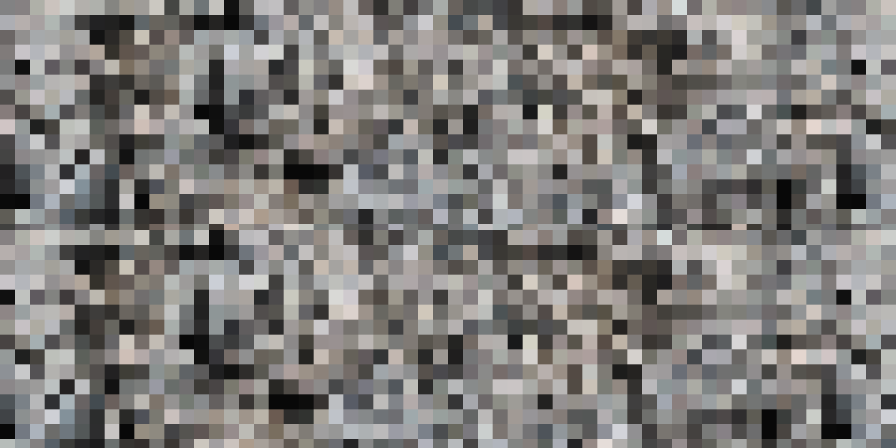
Reproduce this texture procedurally as a WebGL 2 fragment shader.

```glsl
#version 300 es
precision highp float;
precision highp int;
// Mosaic of square stone-grey cells: each cell gets a random brightness, joined
// here and there into short straight runs and swayed by soft gradient-noise patches.
// The block of cells repeats, ending in a thin cut row, with a sideways step per repeat.

#define ROWS 30.0          // cells over the canvas height
#define TILE_ROWS 15.4     // block height in cells; the fraction is the cut row
#define TILE_COLUMNS 56.0  // block width in cells
#define TILE_STEP 1.0      // sideways shift of each repeat, in cells
#define RUN_SHARE 0.15     // share of segments drawn as runs, per direction
#define RUN_DARKNESS 0.35  // how much darker runs are than single cells
#define PATCH_SIZE 5.3     // size of soft patches, in cells
#define PATCH_WEIGHT 0.36  // strength of soft patches
#define MID_GREY 0.515
#define CONTRAST 0.2
#define TINT 0.02          // strength of warm and cool tints
#define SAMPLES 3          // edge smoothing, per axis

uniform vec2 u_resolution;
out vec4 fragColor;

// Three uniform random values from an integer position and a salt
vec3 hash3(vec2 cell, float salt) {
  uvec3 v = uvec3(ivec3(cell, salt) + 512);
  v = v * 1664525u + 1013904223u;
  v.x += v.y * v.z; v.y += v.z * v.x; v.z += v.x * v.y;
  v ^= v >> 16u;
  v.x += v.y * v.z; v.y += v.z * v.x; v.z += v.x * v.y;
  return vec3(v >> 8u) / 16777216.0;
}

// Bell-shaped random value, mean 0 and deviation 1
float bell(vec2 cell, float salt) {
  return 2.0 * (dot(hash3(cell, salt), vec3(1.0)) - 1.5);
}

float gradientDot(vec2 corner, vec2 p, float salt) {
  float angle = 6.28318 * hash3(corner, salt).x;
  return dot(vec2(cos(angle), sin(angle)), p - corner);
}

// Gradient noise scaled to a deviation near 1
float gradientNoise(vec2 p, float salt) {
  vec2 i = floor(p), f = p - i;
  vec2 s = f * f * f * (f * (f * 6.0 - 15.0) + 10.0);
  vec2 e = vec2(1.0, 0.0);
  float bottom = mix(gradientDot(i, p, salt), gradientDot(i + e.xy, p, salt), s.x);
  float top = mix(gradientDot(i + e.yx, p, salt), gradientDot(i + e.xx, p, salt), s.x);
  return 4.0 * mix(bottom, top, s.y);
}

// Replaces a cell's own value where a straight run along the x of "cell" covers it
float addRun(float grain, vec2 cell, float salt) {
  vec3 lane = hash3(vec2(cell.y, 0.0), salt);
  float runLength = 2.0 + floor(3.0 * lane.x);
  float segment = floor((cell.x + floor(8.0 * lane.y)) / runLength);
  vec2 id = vec2(segment, cell.y);
  float run = 0.3 * grain + 0.95 * bell(id, salt + 1.0) - RUN_DARKNESS;
  return hash3(id, salt + 2.0).x < RUN_SHARE ? run : grain;
}

vec3 cellColor(vec2 cell) {
  // Brightness: single grains, runs both ways, soft patches
  float grain = bell(cell, 1.0);
  grain = addRun(grain, cell, 10.0);
  grain = addRun(grain, cell.yx, 20.0);
  vec2 patchPoint = (cell + 0.37) / PATCH_SIZE;
  float z = 0.93 * grain + PATCH_WEIGHT * gradientNoise(patchPoint, 30.0) + 0.09;

  // Lights are compressed more than darks
  float lift = max(z, 0.0);
  float grey = max(MID_GREY + CONTRAST * z - 0.025 * lift * lift, 0.03);

  // Warm-cool and rose-green tints, weaker in the darks
  float warm = 0.6 + 0.75 * bell(cell, 40.0) + 0.7 * gradientNoise(patchPoint * 0.6, 41.0);
  float rose = 0.5 * bell(cell, 42.0);
  vec3 tint = warm * vec3(0.9, 0.0, -0.9) + rose * vec3(0.5, -0.5, 0.3);
  return clamp(grey + TINT * tint * smoothstep(0.0, 0.45, grey), 0.0, 1.0);
}

// Maps a position in cells, measured from the top left, to the repeating block
vec3 mosaic(vec2 p) {
  float tile = floor(p.y / TILE_ROWS);
  float row = floor(p.y - tile * TILE_ROWS);
  float column = floor(mod(p.x + tile * TILE_STEP, TILE_COLUMNS));
  return cellColor(vec2(column, row));
}

void main() {
  vec3 color = vec3(0.0);
  for (int j = 0; j < SAMPLES; j++) {
    for (int i = 0; i < SAMPLES; i++) {
      vec2 offset = (vec2(i, j) + 0.5) / float(SAMPLES) - 0.5;
      vec2 p = gl_FragCoord.xy + offset;
      p.y = u_resolution.y - p.y;
      color += mosaic(p * ROWS / u_resolution.y);
    }
  }
  fragColor = vec4(color / float(SAMPLES * SAMPLES), 1.0);
}
```
